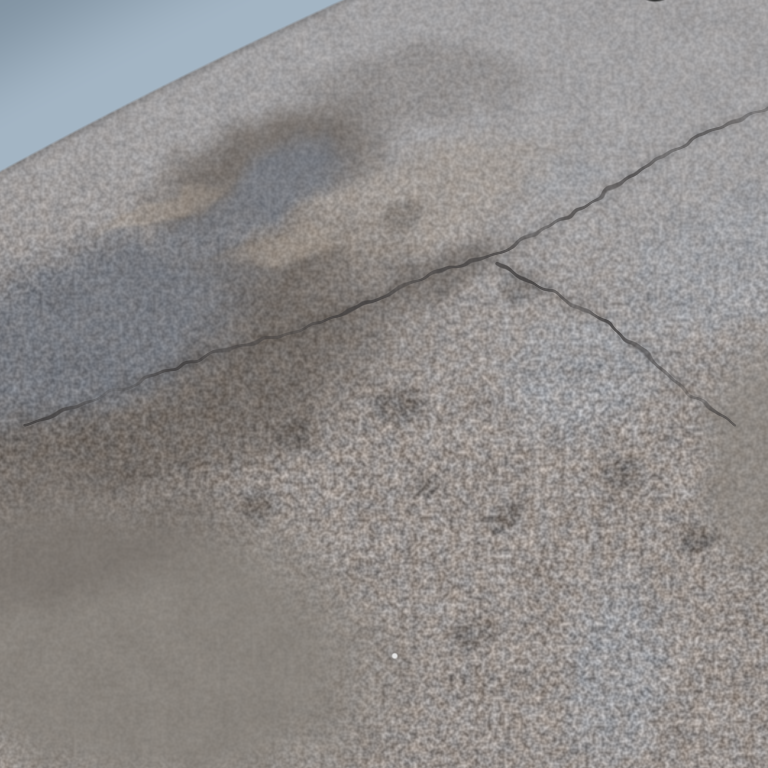
Write a WebGL 2 fragment shader that draws this texture.

```glsl
#version 300 es
precision highp float;
// Weathered concrete slab with a damp stain, hairline cracks and a pale blue
// corner beyond its edge. Soft rotated ellipses place the tones, polyline
// distances draw the cracks, and gradient noise warps and grains the surface.
uniform vec2 u_resolution;
out vec4 fragColor;

const vec3 SKY_DEEP   = vec3(0.51, 0.58, 0.64);
const vec3 SKY_PALE   = vec3(0.64, 0.71, 0.77);
const vec3 SLAB_FAR   = vec3(0.63, 0.625, 0.63);
const vec3 SLAB_NEAR  = vec3(0.59, 0.565, 0.55);
const vec3 SLAB_COOL  = vec3(0.61, 0.62, 0.64);
const vec3 SLAB_TAN   = vec3(0.63, 0.59, 0.55);
const vec3 DAMP_BROWN = vec3(0.425, 0.40, 0.38);
const vec3 DAMP_BLUE  = vec3(0.465, 0.48, 0.51);
const vec3 SMOOTH_MUD = vec3(0.525, 0.505, 0.48);
const vec3 CRACK_DARK = vec3(0.27, 0.26, 0.26);
const float GRAIN_FREQ = 125.0;
const float GRAIN_GAIN = 0.20;
const float WARP_GAIN  = 0.035;
const float CRACK_HALF = 0.0011;

// Main crack, left to right, then the branch down to the right.
const vec2 MAIN_CRACK[12] = vec2[12](
  vec2(.03, .447), vec2(.13, .483), vec2(.215, .518), vec2(.28, .54),
  vec2(.39, .57), vec2(.495, .613), vec2(.56, .642), vec2(.65, .672),
  vec2(.755, .727), vec2(.833, .779), vec2(.91, .824), vec2(1.0, .86));
const vec2 BRANCH_CRACK[6] = vec2[6](
  vec2(.65, .655), vec2(.73, .613), vec2(.794, .577),
  vec2(.846, .534), vec2(.898, .486), vec2(.957, .447));
// Small dark spots: centre and radius.
const vec3 SPOTS[10] = vec3[10](
  vec3(.527, .72, .034), vec3(.527, .47, .030), vec3(.56, .365, .020),
  vec3(.66, .327, .020), vec3(.61, .165, .030), vec3(.91, .295, .028),
  vec3(.34, .335, .024), vec3(.81, .39, .028), vec3(.38, .44, .026),
  vec3(.67, .63, .028));

vec2 hashGradient(vec2 cell) {
  vec3 h = fract(cell.xyx * vec3(.1031, .1030, .0973));
  h += dot(h, h.yzx + 33.33);
  float angle = 6.2832 * fract((h.x + h.y) * h.z);
  return vec2(cos(angle), sin(angle));
}

float gradientNoise(vec2 p) {
  vec2 i = floor(p), f = p - i;
  vec2 w = f * f * f * (f * (f * 6.0 - 15.0) + 10.0);
  vec2 e = vec2(1, 0);
  float a = dot(hashGradient(i), f);
  float b = dot(hashGradient(i + e.xy), f - e.xy);
  float c = dot(hashGradient(i + e.yx), f - e.yx);
  float d = dot(hashGradient(i + e.xx), f - e.xx);
  return mix(mix(a, b, w.x), mix(c, d, w.x), w.y);
}

float fbm(vec2 p) {
  float sum = 0.0, gain = 0.6;
  for (int i = 0; i < 4; i++) {
    sum += gain * gradientNoise(p);
    p = p * 2.03 + 17.3;
    gain *= 0.5;
  }
  return sum;
}

// Soft rotated ellipse: 1 inside, 0 outside.
float blob(vec2 p, vec2 centre, vec2 radii, float angle) {
  vec2 d = p - centre, axis = vec2(cos(angle), sin(angle));
  vec2 q = vec2(dot(d, axis), dot(d, vec2(-axis.y, axis.x))) / radii;
  return smoothstep(1.3, 0.6, length(q));
}

float segmentDistance(vec2 p, vec2 a, vec2 b) {
  vec2 ab = b - a;
  return length(p - a - ab * clamp(dot(p - a, ab) / dot(ab, ab), 0.0, 1.0));
}

void main() {
  vec2 uv = gl_FragCoord.xy / u_resolution;
  float pixel = 1.0 / min(u_resolution.x, u_resolution.y);
  vec2 p = uv + WARP_GAIN * vec2(fbm(uv * 9.0), fbm(uv * 9.0 + 40.0));

  // Broad slab tones
  vec3 color = mix(SLAB_NEAR, SLAB_FAR, smoothstep(0.45, 0.95, uv.y + 0.12 * uv.x));
  float cool = blob(p, vec2(.76, .51), vec2(.11, .08), 0.3) + blob(p, vec2(.95, .66), vec2(.14, .08), 0.4)
             + blob(p, vec2(.73, .77), vec2(.06, .03), 0.2) + blob(p, vec2(.80, .12), vec2(.07, .12), 0.0);
  color = mix(color, SLAB_COOL, 0.6 * min(cool, 1.0));
  color = mix(color, SLAB_TAN, 0.5 * blob(p, vec2(.52, .73), vec2(.22, .07), 0.35));
  color = mix(color, DAMP_BROWN, 0.28 * blob(p, vec2(.54, .89), vec2(.15, .045), 0.05));
  float smoothArea = blob(p, vec2(.17, .16), vec2(.33, .20), -0.2);
  float rightHaze = blob(p, vec2(1.0, .40), vec2(.09, .15), 0.0);
  color = mix(color, SMOOTH_MUD, max(0.9 * smoothArea, 0.6 * rightHaze));

  // Damp stain: brown body and rim, bluish core
  float body = blob(p, vec2(.18, .515), vec2(.36, .165), 0.3);
  float lobe = blob(p, vec2(.34, .775), vec2(.165, .065), 0.4);
  float tongue = blob(p, vec2(.54, .63), vec2(.14, .030), 0.4);
  float lower = blob(p, vec2(.10, .31), vec2(.24, .09), 0.2);
  float damp = max(max(0.88 * body, 0.78 * lobe), max(0.6 * tongue, 0.45 * lower));
  color = mix(color, DAMP_BROWN, damp);
  float core = max(blob(p, vec2(.10, .57), vec2(.23, .11), 0.3), blob(p, vec2(.37, .76), vec2(.085, .045), 0.5));
  core = max(core, 0.8 * blob(p, vec2(.27, .70), vec2(.12, .04), 0.5));
  color = mix(color, DAMP_BLUE, 0.85 * core);
  color = mix(color, SLAB_TAN, 0.55 * blob(p, vec2(.21, .732), vec2(.09, .014), 0.4));
  color = mix(color, SLAB_TAN, 0.6 * blob(p, vec2(.38, .675), vec2(.065, .022), 0.2));

  // Spots, mottling and grain
  for (int i = 0; i < 10; i++)
    color *= 1.0 - 0.16 * blob(p, SPOTS[i].xy, SPOTS[i].z * vec2(1.0, 0.75), 0.4);
  float rough = (1.0 - 0.85 * smoothArea) * (1.0 - 0.6 * rightHaze) * (1.0 - 0.45 * damp);
  rough *= mix(1.0, 0.35, smoothstep(0.35, 0.95, uv.y));
  float grain = gradientNoise(uv * GRAIN_FREQ) + 0.8 * gradientNoise(uv * GRAIN_FREQ * 1.9 + 9.0);
  color += GRAIN_GAIN * rough * grain + 0.07 * (0.3 + rough) * fbm(uv * 22.0);
  color += vec3(.025, 0.0, -.025) * rough * gradientNoise(uv * 60.0);

  // Cracks, fading in and out along their length
  vec2 j = uv + 0.006 * vec2(gradientNoise(uv * 45.0), gradientNoise(uv * 45.0 + 7.0));
  float crack = 1.0;
  for (int i = 0; i < 11; i++) crack = min(crack, segmentDistance(j, MAIN_CRACK[i], MAIN_CRACK[i + 1]));
  for (int i = 0; i < 5; i++) crack = min(crack, segmentDistance(j, BRANCH_CRACK[i], BRANCH_CRACK[i + 1]));
  float strength = clamp(0.55 + 0.9 * gradientNoise(uv * 11.0), 0.2, 0.8);
  color = mix(color, CRACK_DARK, strength * (1.0 - smoothstep(CRACK_HALF, CRACK_HALF + 1.5 * pixel, crack)));
  color *= 1.0 - 0.07 * smoothstep(0.014, 0.0, crack);

  // Bright chip, dark object at the top, and the blue beyond the slab edge
  color = mix(color, vec3(0.9), smoothstep(0.005, 0.002, length(uv - vec2(.514, .146))));
  color = mix(color, vec3(0.17), blob(uv, vec2(.853, 1.003), vec2(.013, .005), 0.0));
  float edge = uv.y - (0.776 + 0.545 * uv.x - 0.1 * uv.x * uv.x);
  vec3 sky = mix(SKY_PALE, SKY_DEEP, smoothstep(0.04, 0.24, edge));
  color *= 1.0 - 0.14 * smoothstep(0.012, 0.0, abs(edge));
  color = mix(color, sky, smoothstep(-0.002, 0.003, edge));
  fragColor = vec4(clamp(color, 0.0, 1.0), 1.0);
}
```
